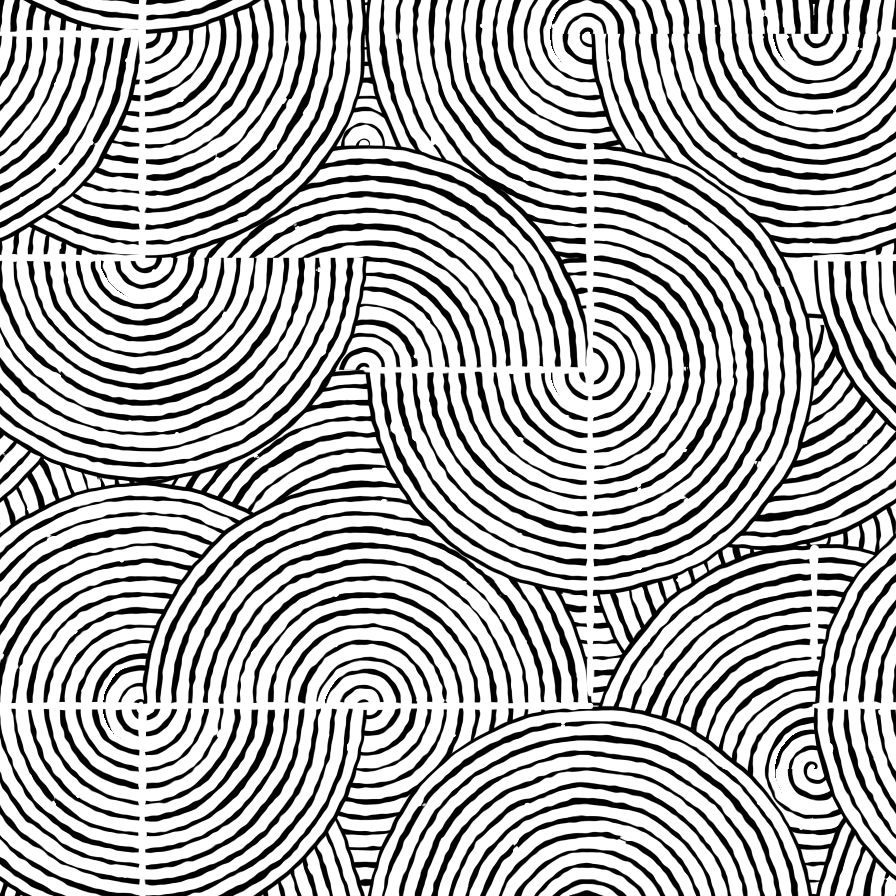
Give the GLSL for this pattern, as a WebGL 2 fragment shader.

```glsl
#version 300 es
precision highp float;
// Overlapping hand-inked discs of concentric rings, cut by ragged white seams, on one wrapping tile.

#define TILE 4.0            // grid units per repeat; a disc has radius 1
#define REPEATS 1.0         // repeats across and down
#define ORIGIN vec2(0.635, 0.849)
#define RINGS 14.0          // ink lines per disc radius
#define LINE_HALF 0.0105    // mean half width of a line
#define OUTLINE 0.019       // inner width of the disc rim
#define WOBBLE 0.016        // wander of the hand-drawn rings
#define SEAM_HALF 0.015     // half width of the white seams
#define CORE 2.5            // rings that curl into a spiral

uniform vec2 u_resolution;
out vec4 fragColor;

const vec3 PAPER = vec3(1.0);
const vec3 INK = vec3(0.0);

// Which part of a disc is drawn
const float FULL = 0.0, UPPER = 1.0, LOWER = 2.0, NOTCHED = 3.0;

// Discs from back to front: centre x, centre y, part
const int DISC_COUNT = 16;
const vec3 DISCS[DISC_COUNT] = vec3[DISC_COUNT](
  vec3(1.0, 2.5, FULL), vec3(2.0, 1.0, FULL), vec3(3.0, 0.75, FULL),
  vec3(1.0, 0.5, UPPER), vec3(3.0, -0.28, FULL), vec3(2.75, 1.7, LOWER),
  vec3(0.0, 0.0, FULL), vec3(1.0, 0.0, FULL), vec3(2.0, 3.0, FULL),
  vec3(0.0, 2.0, FULL), vec3(1.0, 1.5, UPPER), vec3(0.0, 3.0, FULL),
  vec3(0.0, 0.0, LOWER), vec3(3.0, 3.0, LOWER), vec3(0.0, 2.0, LOWER),
  vec3(2.0, 1.5, NOTCHED));

// Seams: start point, extent along x and y
const int SEAM_COUNT = 7;
const vec4 SEAMS[SEAM_COUNT] = vec4[SEAM_COUNT](
  vec4(-1.0, 0.0, 3.0, 0.0), vec4(0.0, -2.0, 0.0, 2.0),
  vec4(-1.0, 2.0, 1.0, 0.0), vec4(2.0, 0.05, 0.0, 2.45),
  vec4(1.0, 1.5, 1.0, 0.0), vec4(3.0, 0.2, 0.0, 0.5),
  vec4(-0.7, 3.0, 0.7, 0.0));

float hash(vec2 p) {
  return fract(sin(dot(p, vec2(127.1, 311.7))) * 43758.5453);
}

float noise(vec2 p) {
  vec2 i = floor(p), f = fract(p);
  f = f * f * (3.0 - 2.0 * f);
  return mix(mix(hash(i), hash(i + vec2(1, 0)), f.x),
             mix(hash(i + vec2(0, 1)), hash(i + vec2(1, 1)), f.x), f.y);
}

// Shortest offset on the wrapping tile
vec2 wrapOffset(vec2 d) {
  return mod(d + 0.5 * TILE, TILE) - 0.5 * TILE;
}

// Signed distance inside the straight cut of a disc
float cutDistance(vec2 d, float part) {
  if (part == UPPER) return d.y;
  if (part == LOWER) return -d.y;
  if (part == NOTCHED) return max(d.x, -d.y);
  return 1.0;
}

// Ink amount of the rings at offset d and wandering radius r
float ringInk(vec2 d, float r, float seed, float soft) {
  float phase = r * RINGS;
  if (phase < CORE) phase -= atan(d.y, d.x) / 6.2832;
  float ring = floor(phase + 0.5);
  float dist = abs(phase - ring) / RINGS;

  // Pen pressure along each line, then a rough edge
  float pressure = noise(d * 3.5 + ring * 3.7 + seed);
  float halfWidth = LINE_HALF * (0.5 + 0.95 * pressure);
  halfWidth += 0.007 * (noise(d * 32.0 + seed) - 0.5);
  float chip = smoothstep(0.9, 0.97, noise(d * 19.0 + seed * 2.3));
  halfWidth -= 0.009 * chip;

  float line = smoothstep(-soft, soft, halfWidth - dist);
  float rim = smoothstep(-soft, soft, r - 1.0 + OUTLINE * (0.6 + 0.6 * pressure));
  return max(line, rim);
}

void main() {
  vec2 p = gl_FragCoord.xy / u_resolution.y * TILE * REPEATS - ORIGIN;
  float soft = 0.75 * TILE * REPEATS / u_resolution.y;
  float ink = 0.0;

  // Stack the discs
  for (int i = 0; i < DISC_COUNT; i++) {
    vec2 d = wrapOffset(p - DISCS[i].xy);
    float r = length(d);
    if (r > 1.05) continue;
    float seed = float(i) * 17.3;
    r += WOBBLE * (noise(d * 6.0 + seed) - 0.5) + 0.006 * (noise(d * 24.0 + seed) - 0.5);
    float inside = min(1.0 - r, cutDistance(d, DISCS[i].z));
    float cover = smoothstep(-soft, soft, inside);
    ink = mix(ink, ringInk(d, r, seed, soft), cover);
  }

  // Break the lines along the seams
  float ragged = SEAM_HALF * (0.5 + noise(p * 26.0));
  for (int i = 0; i < SEAM_COUNT; i++) {
    vec2 halfSpan = 0.5 * SEAMS[i].zw;
    vec2 d = wrapOffset(p - SEAMS[i].xy - halfSpan);
    float dist = length(max(abs(d) - halfSpan, 0.0));
    ink *= smoothstep(-soft, soft, dist - ragged);
  }

  fragColor = vec4(mix(PAPER, INK, ink), 1.0);
}
```
